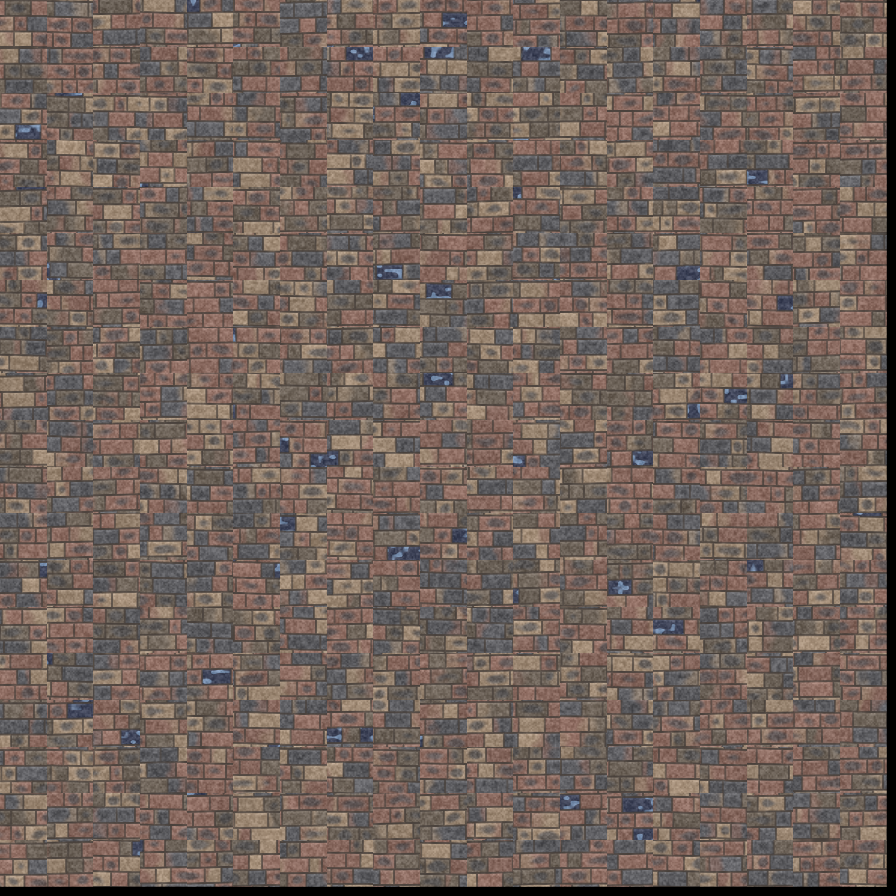
Reproduce this texture procedurally as a WebGL 1 fragment shader.

```glsl
precision highp float;
uniform vec2 u_resolution;

#define TILES 19.0
#define COURSES 3.0
#define BORDER 0.0104
#define JOINT 0.042
#define GRAIN 0.11
#define BLUE_SHARE 0.03
#define RED vec3(0.54, 0.415, 0.375)
#define OLIVE vec3(0.43, 0.39, 0.35)
#define SLATE vec3(0.37, 0.37, 0.385)
#define TAN vec3(0.61, 0.53, 0.45)
#define MORTAR vec3(0.28, 0.25, 0.23)
#define BLUE vec3(0.25, 0.27, 0.35)

float hash(vec2 p) {
  vec3 q = fract(vec3(p.xyx) * 0.1031);
  q += dot(q, q.yzx + 33.33);
  return fract((q.x + q.y) * q.z);
}

float noise(vec2 p) {
  vec2 i = floor(p), f = fract(p);
  f = f * f * (3.0 - 2.0 * f);
  return mix(mix(hash(i), hash(i + vec2(1.0, 0.0)), f.x),
             mix(hash(i + vec2(0.0, 1.0)), hash(i + 1.0), f.x), f.y);
}

// Fired clay: base tone, sideways fade, dark core and mottling
vec3 clay(vec2 id, vec2 local, vec2 p) {
  float pick = hash(id + 3.7);
  vec3 tone = mix(RED, OLIVE, step(0.40, pick));
  tone = mix(tone, SLATE, step(0.62, pick));
  tone = mix(tone, TAN, step(0.83, pick));
  tone *= 0.93 + 0.14 * hash(id + 11.3);

  float mottle = noise(p * 5.0);
  float side = hash(id + 5.1) < 0.5 ? local.x : 1.0 - local.x;
  float fade = smoothstep(0.5, 0.9, side + 0.4 * (mottle - 0.5));
  vec3 fadeTone = mix(TAN, RED, step(0.5, hash(id + 8.9)));
  tone = mix(tone, fadeTone, 0.65 * fade * step(0.55, hash(id + 6.4)));

  float core = length((local - 0.5) * vec2(1.0, 1.1)) + 0.35 * (mottle - 0.5);
  float burnt = (1.0 - smoothstep(0.12, 0.42, core)) * step(0.45, hash(id + 9.2));
  return mix(tone, SLATE * 0.85, 0.7 * burnt);
}

// Glazed blue brick with pale streaks
vec3 glaze(vec2 p) {
  float streak = smoothstep(0.62, 0.8, noise(p * vec2(7.0, 10.0)));
  return mix(BLUE, vec3(0.46, 0.55, 0.67), streak);
}

void main() {
  vec2 uv = gl_FragCoord.xy / u_resolution;
  vec2 p = (uv - vec2(0.0, BORDER)) * TILES / (1.0 - BORDER);
  float px = TILES / min(u_resolution.x, u_resolution.y);
  vec2 tile = floor(p), f = fract(p);

  // Each tile is its own crop of the wall, shifted and slightly tilted
  float shift = 0.5 * (hash(tile + 40.0) - 0.5);
  float tilt = 0.16 * (hash(tile + 60.0) - 0.5) * (f.x - 0.5);
  float y = f.y * COURSES + shift + tilt;
  float course = floor(y);
  vec2 rowId = tile * 7.0 + vec2(course * 31.0, course * 17.0);

  // Every course alternates a long and a short brick
  float x = f.x + hash(rowId + 21.0);
  float cut = mix(0.52, 0.74, hash(rowId + 27.0));
  float along = fract(x);
  float isShort = step(cut, along);
  float width = mix(cut, 1.0 - cut, isShort);
  vec2 local = vec2((along - cut * isShort) / width, fract(y));
  vec2 id = rowId + vec2(floor(x) * 53.0 + isShort * 91.0, isShort * 13.0);

  vec3 color = clay(id, local, p);
  float isBlue = step(hash(id + 71.0), BLUE_SHARE) * (1.0 - isShort);
  color = mix(color, glaze(p), isBlue);

  // Surface grain at two scales
  color += GRAIN * (noise(p * 16.0) - 0.5) + GRAIN * (noise(p * 31.0 + 9.0) - 0.5);

  // Joints, with a lit upper edge on each brick
  vec2 size = vec2(width, 1.0 / COURSES);
  vec2 edge = min(local, 1.0 - local) * size;
  float top = (1.0 - local.y) * size.y;
  color += 0.05 * (1.0 - smoothstep(JOINT, JOINT + 0.04, top));
  float wear = 0.6 + 0.4 * noise(p * 6.0 + 50.0);
  vec2 joint = 1.0 - smoothstep(0.5 * JOINT - 0.5 * px, 0.5 * JOINT + 0.5 * px, edge);
  color = mix(color, MORTAR, wear * max(joint.x * 0.85, joint.y));

  // Black margin on the right and at the bottom
  vec2 inside = smoothstep(-0.5 * px, 0.5 * px, vec2(TILES - p.x, p.y));
  gl_FragColor = vec4(color * inside.x * inside.y, 1.0);
}
```
